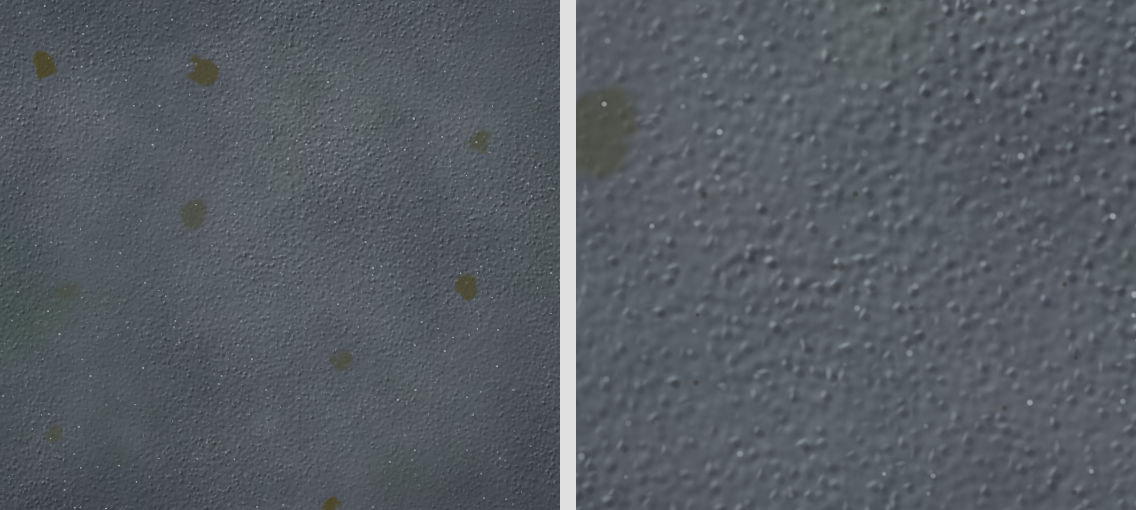
Left: the whole. Right: its middle third, enlarged.
Give the GLSL for this texture, as a Shadertoy shader.

```glsl
const vec3 SLATE = vec3(0.333, 0.358, 0.387);
const vec3 WARM_SHIFT = vec3(0.010, -0.003, 0.004);
const vec3 MOSS_SHIFT = vec3(-0.003, 0.003, -0.013);
const vec3 GRAIN_TINT = vec3(0.95, 1.0, 1.03);
const vec3 SPECK_COLOR = vec3(0.68, 0.71, 0.73);
const vec3 PIT_COLOR = vec3(0.23, 0.22, 0.22);
const vec3 OLIVE = vec3(0.30, 0.27, 0.13);
const vec3 DULL_OLIVE = vec3(0.29, 0.31, 0.27);

const float RELIEF_SCALE = 175.0;
const float RELIEF_STRENGTH = 0.040;
const float GRANULE_SCALE = 105.0;
const float GRANULE_STRENGTH = 0.125;
const float CLOUD_STRENGTH = 0.024;
const float EDGE_SHADE = 0.033;
const float SPECK_SCALE = 66.0;
const float SPECK_SHARE = 0.11;
const float PIT_SHARE = 0.03;
const vec2 LIGHT = vec2(-0.20, 0.26);
const int SPOT_COUNT = 9;
const float SPOT_MIN = 0.016;
const float SPOT_MAX = 0.030;

vec3 hash3(vec2 p) {
    vec3 q = fract(vec3(p.xyx) * vec3(0.1031, 0.1030, 0.0973));
    q += dot(q, q.yxz + 33.33);
    return fract((q.xxy + q.yzz) * q.zyx);
}

// Cellular noise: one soft bump or dent of random height per cell
float bumps(vec2 p) {
    vec2 cell = floor(p);
    float sum = 0.0;
    for (int y = -1; y <= 1; y++)
    for (int x = -1; x <= 1; x++) {
        vec2 id = cell + vec2(x, y);
        vec3 h = hash3(id + 71.0);
        vec2 d = p - id - h.xy;
        float falloff = max(0.0, 1.0 - dot(d, d));
        sum += (2.0 * h.z - 1.0) * falloff * falloff;
    }
    return sum;
}

// Separate slanted granules, each with a lit body and a shadow below right
float granules(vec2 p) {
    vec2 cell = floor(p);
    float light = 0.0;
    float shadow = 0.0;
    for (int y = -1; y <= 1; y++)
    for (int x = -1; x <= 1; x++) {
        vec2 id = cell + vec2(x, y);
        vec3 h = hash3(id + 331.0);
        vec3 k = hash3(id + 877.0);
        float angle = 0.9 + 1.6 * (k.x - 0.5);
        vec2 along = vec2(cos(angle), sin(angle));
        vec2 d = p - id - h.xy;
        vec2 size = vec2(mix(0.28, 0.58, k.y), mix(0.20, 0.32, k.z));
        float height = h.z * h.z;
        vec2 body = vec2(dot(d, along), dot(d, vec2(-along.y, along.x))) / size;
        light = max(light, height * (1.0 - smoothstep(0.1, 1.15, length(body))));
        vec2 offset = d - vec2(0.30, -0.32);
        shadow = max(shadow, height * (1.0 - smoothstep(0.1, 0.48, length(offset))));
    }
    return light - 0.55 * shadow;
}

// Sparse points: x is bright speck cover, y is dark pit cover
vec2 specks(vec2 p) {
    vec2 id = floor(p);
    vec3 h = hash3(id + 213.0);
    vec3 g = hash3(id + 509.0);
    float radius = mix(0.09, 0.17, g.x);
    float d = length(fract(p) - mix(vec2(0.2), vec2(0.8), h.xy));
    float disc = 1.0 - smoothstep(0.4 * radius, 1.3 * radius, d);
    float bright = step(1.0 - SPECK_SHARE, h.z) * mix(0.2, 0.85, g.y * g.y);
    return disc * vec2(bright, 0.6 * step(h.z, PIT_SHARE));
}

// Ragged stains: x is cover, y is how vivid the stain is
vec2 stains(vec2 p, float aspect) {
    float ragged = 0.008 * bumps(p * 50.0) + 0.004 * bumps(p * 120.0);
    vec2 result = vec2(0.0);
    for (int i = 0; i < SPOT_COUNT; i++) {
        float n = float(i);
        vec3 h = hash3(vec2(n, 17.0));
        vec2 center = fract(vec2(0.08, 0.87) + n * vec2(0.7549, 0.5698));
        vec2 d = (p - center * vec2(aspect, 1.0)) * vec2(mix(0.8, 1.15, h.x), 1.0);
        float radius = mix(SPOT_MIN, SPOT_MAX, h.y);
        float soft = mix(0.009, 0.004, h.z);
        float cover = 1.0 - smoothstep(-soft, soft, length(d) + ragged - radius);
        cover *= mix(0.6, 0.9, h.z);
        if (cover > result.x) result = vec2(cover, h.z);
    }
    return result;
}

void mainImage(out vec4 fragColor, in vec2 fragCoord) {
    vec2 uv = fragCoord / iResolution.xy;
    float aspect = iResolution.x / iResolution.y;
    vec2 p = fragCoord / iResolution.y;

    // Broad clouds, a pale upright band and darker borders
    float clouds = bumps(p * 3.1 + 4.0) + 0.6 * bumps(p * 8.0) + 0.45 * bumps(p * 23.0);
    float band = (uv.x - 0.53 + 0.03 * sin(5.0 * uv.y)) / 0.13;
    vec2 border = smoothstep(0.0, 0.16, min(uv, 1.0 - uv));
    float shade = CLOUD_STRENGTH * clouds + 0.016 * exp(-band * band);
    shade -= EDGE_SHADE * (1.0 - border.x * border.y);
    float warmth = bumps(p * 2.3 + 9.0) + 0.6 * bumps(p * 14.0 + 30.0);
    float moss = max(0.0, bumps(p * 4.0 + 60.0) + 0.8 * bumps(p * 19.0 + 80.0));
    vec3 color = SLATE + shade + WARM_SHIFT * warmth + MOSS_SHIFT * moss;

    // Stains replace the ground and flatten its grain
    vec2 stain = stains(p, aspect);
    color = mix(color, mix(DULL_OLIVE, OLIVE, stain.y), stain.x);

    // Fine relief and crisp granules, lit from the upper left
    vec2 g = p * RELIEF_SCALE;
    float grain = RELIEF_STRENGTH * (bumps(g - LIGHT) - bumps(g + LIGHT));
    grain += GRANULE_STRENGTH * granules(p * GRANULE_SCALE);
    float roughness = clamp(0.95 + 0.5 * bumps(p * 6.0 + 50.0), 0.5, 1.5);
    color += roughness * (1.0 - 0.85 * stain.x) * grain * GRAIN_TINT;

    // Glints and pits
    vec2 dots = specks(p * SPECK_SCALE);
    color = mix(color, PIT_COLOR, dots.y);
    color = mix(color, SPECK_COLOR, dots.x);

    fragColor = vec4(clamp(color, 0.0, 1.0), 1.0);
}
```
